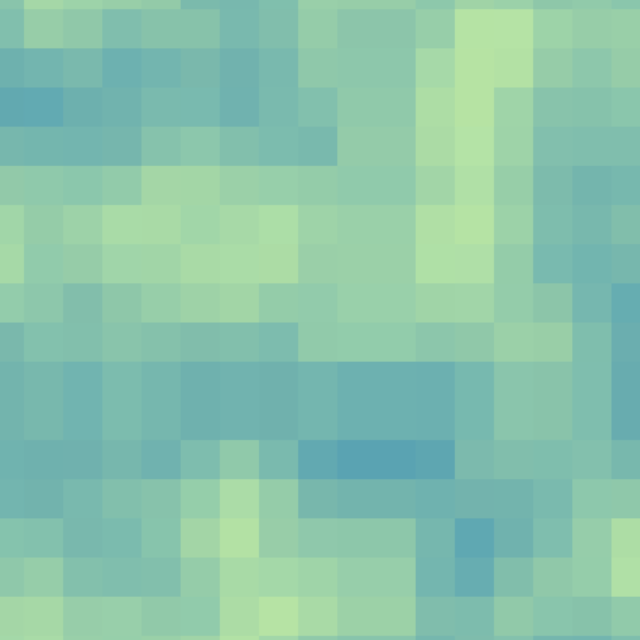
A three.js fragment shader for this pattern:

```glsl
// Mosaic of flat square tiles in soft blue, teal and pale green.
// Two octaves of gradient noise are sampled once per tile to pick its colour,
// and neighbouring tiles blend across a narrow seam.
varying vec2 vUv;

float hash(vec2 p) {
  return fract(sin(dot(p, vec2(127.1, 311.7))) * 43758.545);
}

vec2 gradient(vec2 p) {
  float angle = 6.28319 * hash(p);
  return vec2(cos(angle), sin(angle));
}

float gradientNoise(vec2 p) {
  vec2 i = floor(p);
  vec2 f = p - i;
  vec2 u = f * f * f * (f * (f * 6.0 - 15.0) + 10.0);
  vec2 e = vec2(1.0, 0.0);
  float low = mix(dot(gradient(i), f),
                  dot(gradient(i + e.xy), f - e.xy), u.x);
  float high = mix(dot(gradient(i + e.yx), f - e.yx),
                   dot(gradient(i + e.xx), f - e.xx), u.x);
  return mix(low, high, u.y);
}

vec3 tileColor(vec2 tile) {
  // A slightly coarser grid makes an occasional column and row double width
  vec2 cell = floor(tile * 0.94 + vec2(0.5, 0.32));

  // Broad patches, smaller breaks and a little variation per tile
  float tone = gradientNoise(cell * 0.22 + vec2(3.37, 7.61));
  tone += 0.5 * gradientNoise(cell * 0.43 + vec2(19.23, 5.47));
  tone += 0.08 * (hash(cell + 41.0) - 0.5);
  tone = clamp(0.54 + 0.8 * tone, 0.03, 1.0);

  vec3 blue = vec3(0.34, 0.63, 0.70);
  vec3 paleGreen = vec3(0.71, 0.89, 0.645);
  vec3 tint = vec3(0.012, 0.0, -0.012) * (hash(cell + 87.0) - 0.5);
  return mix(blue, paleGreen, tone) + tint;
}

void main() {
  vec2 grid = (vUv - vec2(0.039, 0.008)) * 16.34;
  vec2 tile = floor(grid);

  // Blend into the next tile only along the seam
  vec2 seam = smoothstep(0.95, 1.0, grid - tile);
  vec3 lower = mix(tileColor(tile), tileColor(tile + vec2(1.0, 0.0)), seam.x);
  vec3 upper = mix(tileColor(tile + vec2(0.0, 1.0)), tileColor(tile + 1.0), seam.x);
  gl_FragColor = vec4(mix(lower, upper, seam.y), 1.0);
}
```
